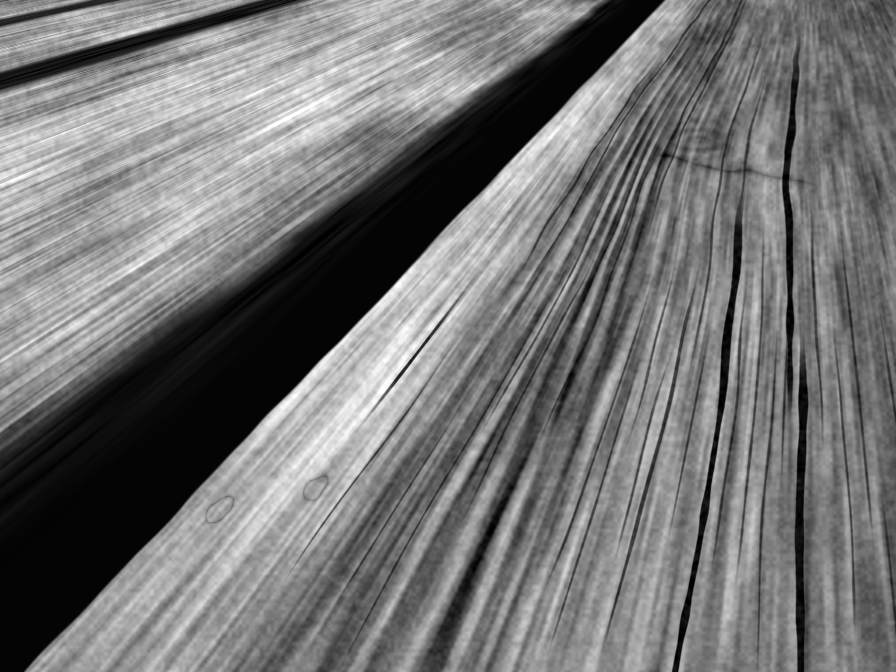
Write a Shadertoy shader that draws this texture.

```glsl
float hash(vec2 p) {
    p = fract(p * vec2(0.1031, 0.1137));
    p += dot(p, p.yx + 33.33);
    return fract((p.x + p.y) * p.x * 37.7);
}

float noise(vec2 p) {
    vec2 i = floor(p), f = fract(p);
    f = f * f * (3.0 - 2.0 * f);
    return mix(mix(hash(i), hash(i + vec2(1, 0)), f.x),
               mix(hash(i + vec2(0, 1)), hash(i + vec2(1, 1)), f.x), f.y);
}

float fbm(vec2 p) {
    float sum = 0.0, amp = 0.5;
    for (int i = 0; i < 4; i++) {
        sum += amp * noise(p);
        p = p * 2.03 + 17.3;
        amp *= 0.5;
    }
    return sum;
}

// Fibres along the board, fading where perspective makes them too fine
float fibre(vec2 w, float across, float along) {
    float fade = 1.0 - smoothstep(0.35, 1.2, across * w.y / 384.0);
    return (noise(w * vec2(across, along) + 200.0) - 0.5) * fade;
}

// Tapered split at board position u0, between screen heights lo and hi
float crack(vec2 w, float y, float u0, float lo, float hi, float halfWidth) {
    float bend = 0.014 * (noise(vec2(w.y * 5.0, u0 * 91.0 + 60.0)) - 0.5);
    float d = abs(w.x - u0 - bend) / w.y;
    float ends = smoothstep(lo - 0.04, lo + 0.06, y) * (1.0 - smoothstep(hi - 0.12, hi + 0.02, y));
    float r = halfWidth * (0.5 + 0.5 * ends) * (0.6 + 0.8 * noise(vec2(y * 25.0, u0 * 50.0 + 40.0)));
    return ends * (1.0 - smoothstep(r - 0.001, r + 0.002, d));
}

float frontBoard(vec2 p, vec2 w) {
    // Grain bends around the knot
    vec2 k = p - vec2(1.035, 0.79);
    w.x += 0.05 * exp(-dot(k * vec2(6.0, 6.5), k * vec2(6.0, 6.5)));
    float u = w.x;

    float band = exp(-pow((u + 0.51) / 0.15, 2.0));
    float tone = 0.53 + 0.19 * (1.0 - smoothstep(-0.82, -0.62, u)) - 0.09 * band;
    tone += 0.3 * (fbm(vec2(u * 9.0, w.y * 2.5) + 50.0) - 0.47);
    tone -= 0.1 * smoothstep(1.12, 1.33, p.x) + 0.05 * smoothstep(0.8, 1.0, p.y);

    // Weathered ridges with hollows between
    float ridge = fract(u * 21.0 + 1.3 * noise(vec2(u * 9.0, w.y * 1.2) + 30.0));
    float hollow = smoothstep(0.0, 0.25, ridge) * (1.0 - smoothstep(0.35, 1.0, ridge));
    float depth = (0.06 + 0.27 * band) * smoothstep(-0.78, -0.62, u);
    tone -= depth * (hollow - 0.35) * (1.0 - 0.7 * smoothstep(0.7, 1.0, p.y));
    tone += 0.26 * fibre(w, 65.0, 4.0) + 0.24 * fibre(w, 150.0, 9.0);

    // Knot rings and the dark seam beside it
    float ring = length(k * vec2(1.0, 2.3) + 0.015 * (noise(p * 30.0) - 0.5));
    tone -= 0.13 * exp(-ring * ring * 300.0) * (0.6 + 0.5 * sin(ring * 210.0));
    float seam = abs(p.y - 0.773 + 0.21 * (p.x - 0.97) + 0.012 * (noise(p * 25.0) - 0.5));
    tone -= 0.22 * exp(-seam * 220.0) * smoothstep(0.95, 1.0, p.x) * (1.0 - smoothstep(1.18, 1.23, p.x));

    // Two small worn knots near the edge
    for (int i = 0; i < 2; i++) {
        vec2 q = p - mix(vec2(0.469, 0.274), vec2(0.326, 0.241), float(i));
        q = vec2(q.x + q.y, (q.y - q.x) * 1.9) * 0.7;
        float r = length(q) + 0.012 * (noise(p * 70.0) - 0.5);
        tone -= 0.2 * exp(-abs(r - 0.023) * 330.0);
    }

    // Scattered hairline checks
    float split = 0.0;
    for (int i = 0; i < 30; i++) {
        float f = float(i), h = hash(vec2(f + 3.0, 7.0));
        float start = hash(vec2(f + 11.0, 23.0)) * 0.85 - 0.1;
        split = max(split, 0.6 * crack(w, p.y, -0.72 + f * 0.032 + 0.02 * h, start, start + 0.25 + 0.3 * h, 0.0013));
    }
    // Main splits
    split = max(split, crack(w, p.y, -0.157, -0.2, 0.74, 0.0048));
    split = max(split, crack(w, p.y, -0.005, -0.2, 0.53, 0.0055));
    split = max(split, crack(w, p.y, -0.034, 0.39, 0.97, 0.0042));
    split = max(split, 0.85 * crack(w, p.y, -0.772, 0.39, 0.6, 0.0022));
    split = max(split, 0.7 * crack(w, p.y, -0.25, 0.05, 0.62, 0.0022));
    return mix(tone, 0.04, split);
}

float backBoards(vec2 p, vec2 w) {
    float tone = 0.72 + 0.55 * (fbm(vec2(w.x * 4.0, w.y * 2.2) + 80.0) - 0.47);
    tone += 0.22 * (fbm(p * vec2(7.0, 12.0) + 9.0) - 0.47);
    tone += 0.24 * fibre(w, 28.0, 2.5) + 0.26 * fibre(w, 75.0, 5.0) + 0.2 * fibre(w, 140.0, 8.0);
    tone -= 0.14 * (1.0 - smoothstep(0.3, 0.6, p.y)) + 0.08 * smoothstep(0.82, 0.95, p.y);
    return tone - 0.12 * smoothstep(-1.65, -1.38, w.x);
}

void mainImage(out vec4 fragColor, in vec2 fragCoord) {
    vec2 p = fragCoord / iResolution.y;
    p.x *= 4.0 / 3.0 * iResolution.y / iResolution.x;

    // Board coordinates: x across, y into the distance
    float depth = 1.0 / max(1.225 - p.y, 0.02);
    vec2 w = vec2((p.x - 1.2) * depth, depth);

    // Shaded side wall inside the wide gap
    float wall = 1.0 - smoothstep(-1.32, -1.08, w.x);
    float tone = 0.015 + wall * (0.06 + 0.16 * fibre(w, 45.0, 4.0) + 0.1 * fibre(w, 110.0, 8.0));

    // Boards and narrow far gaps
    float worn = 0.06 * (fbm(vec2(w.y * 5.0, w.x * 6.0) + 40.0) - 0.5);
    float back = 1.0 - smoothstep(-1.39, -1.27, w.x + worn);
    back *= 1.0 - smoothstep(-3.66, -3.55, w.x) * (1.0 - smoothstep(-3.38, -3.24, w.x));
    back *= 1.0 - 0.85 * smoothstep(-4.78, -4.68, w.x) * (1.0 - smoothstep(-4.58, -4.46, w.x));
    tone = mix(tone, backBoards(p, w), back);
    float edge = (w.x + 0.95) / depth + 0.006 * (noise(p * 18.0) - 0.5);
    float front = smoothstep(-0.003, 0.004, edge);
    tone = mix(tone, frontBoard(p, w), front);

    // Fine surface grit and corner falloff
    float grit = noise(p * 190.0) + noise(p * 95.0 + 31.0) - 1.0;
    tone += 0.09 * grit * max(front, back);
    vec2 c = p - vec2(0.667, 0.5);
    tone *= 1.04 - 0.16 * dot(c, c);
    fragColor = vec4(vec3(clamp(tone, 0.0, 1.0)), 1.0);
}
```
